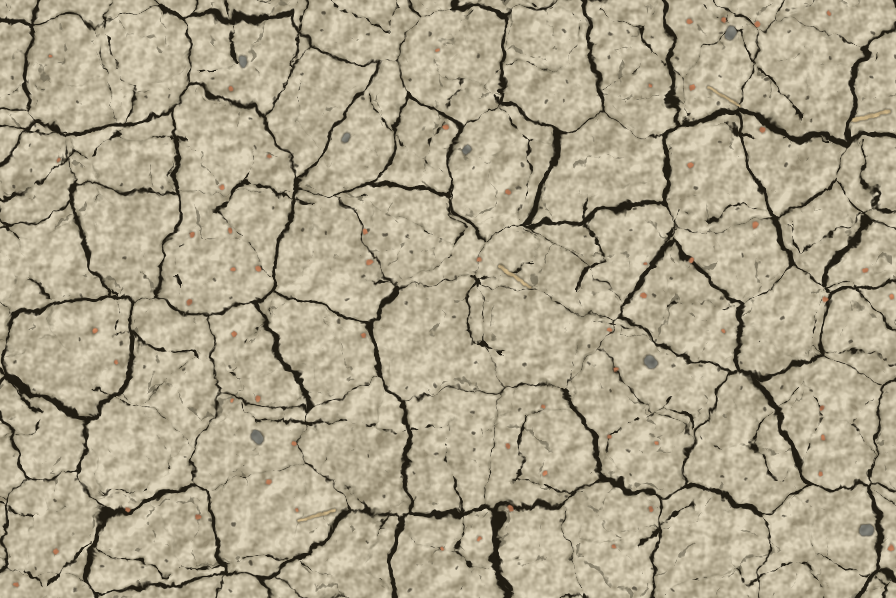
This texture is drawn by a WebGL 1 fragment shader. Its source:

```glsl
precision highp float;

uniform vec2 u_resolution;

const vec3 LIGHT_CLAY = vec3(0.83, 0.79, 0.69);
const vec3 SHADED_CLAY = vec3(0.66, 0.62, 0.52);
const vec3 CRUMBLED_SOIL = vec3(0.49, 0.46, 0.37);
const vec3 CRACK_DARK = vec3(0.10, 0.085, 0.05);
const vec3 RED_GRAIN = vec3(0.72, 0.47, 0.33);
const vec3 GREY_STONE = vec3(0.46, 0.46, 0.43);
const vec3 STRAW = vec3(0.76, 0.67, 0.50);

vec2 hash2(vec2 p) {
  vec3 q = fract(p.xyx * vec3(0.1031, 0.1030, 0.0973));
  q += dot(q, q.yzx + 33.33);
  return fract((q.xx + q.yz) * q.zy);
}

float cornerSlope(vec2 cell, vec2 offset, vec2 f) {
  return dot(hash2(cell + offset) * 2.0 - 1.0, f - offset);
}

float gradientNoise(vec2 p) {
  vec2 i = floor(p), f = fract(p);
  vec2 u = f * f * f * (f * (f * 6.0 - 15.0) + 10.0);
  float low = mix(cornerSlope(i, vec2(0, 0), f), cornerSlope(i, vec2(1, 0), f), u.x);
  float high = mix(cornerSlope(i, vec2(0, 1), f), cornerSlope(i, vec2(1, 1), f), u.x);
  return mix(low, high, u.y);
}

float fbm(vec2 p) {
  float sum = 0.0, amplitude = 1.0;
  for (int i = 0; i < 3; i++) {
    sum += amplitude * gradientNoise(p);
    p = mat2(1.6, 1.2, -1.2, 1.6) * p + 17.3;
    amplitude *= 0.6;
  }
  return sum;
}

vec2 warp(vec2 p, float frequency, float amount) {
  vec2 q = p * frequency;
  return p + amount * vec2(fbm(q), fbm(q + 41.7));
}

vec2 site(vec2 cell) {
  return 0.08 + 0.84 * hash2(cell);
}

// Signed distance to cell borders; each border has its own half width.
float cracks(vec2 p, float scale, float thin, float thick) {
  vec2 cell = floor(p * scale), f = fract(p * scale);
  vec2 nearest = vec2(8.0), nearestOffset = vec2(0.0);
  for (int y = -1; y <= 1; y++)
    for (int x = -1; x <= 1; x++) {
      vec2 o = vec2(x, y);
      vec2 r = o + site(cell + o) - f;
      if (dot(r, r) < dot(nearest, nearest)) {
        nearest = r;
        nearestOffset = o;
      }
    }
  float result = 1.0;
  for (int y = -2; y <= 2; y++)
    for (int x = -2; x <= 2; x++) {
      vec2 o = vec2(x, y);
      vec2 r = o + site(cell + o) - f;
      vec2 across = r - nearest;
      if (dot(across, across) > 0.0001) {
        float border = dot(0.5 * (r + nearest), normalize(across)) / scale;
        float strength = hash2(2.0 * cell + o + nearestOffset + 91.0).x;
        result = min(result, border - mix(thin, thick, strength));
      }
    }
  return result;
}

// Signed distance to sparse, randomly turned grains.
float scatter(vec2 p, float scale, float share, float radius, float stretch) {
  vec2 cell = floor(p * scale);
  vec2 pick = hash2(cell + 7.0 * scale);
  vec2 local = (fract(p * scale) - 0.3 - 0.4 * hash2(cell + 3.7)) / scale;
  float angle = 6.2832 * pick.y;
  local = mat2(cos(angle), -sin(angle), sin(angle), cos(angle)) * local;
  local.x -= clamp(local.x, -radius * stretch, radius * stretch);
  float size = radius * (0.6 + 0.5 * fract(pick.y * 17.0));
  return pick.x < share ? length(local) - size : 1.0;
}

float cover(float d, float blur) {
  return 1.0 - smoothstep(-blur, blur, d);
}

vec3 addGrains(vec3 base, vec3 tint, vec2 p, float d, float blur, float shadow) {
  vec3 shaded = mix(base, CRACK_DARK, shadow * cover(d - 0.001, 2.0 * blur));
  return mix(shaded, tint * (1.0 + 0.35 * gradientNoise(p * 90.0)), cover(d, blur));
}

void main() {
  vec2 p = gl_FragCoord.xy / u_resolution.y;
  float blur = max(0.0018, 0.7 / u_resolution.y);

  // Dried clay surface, lit from the upper left
  float relief = fbm(p * 30.0) - fbm(p * 30.0 + vec2(-0.22, 0.25));
  float tone = 0.56 + 1.4 * relief + 0.5 * fbm(p * 7.0) + 0.75 * gradientNoise(p * 140.0);
  vec3 color = mix(SHADED_CLAY, LIGHT_CLAY, clamp(tone, -0.5, 1.25));

  // Jagged main cracks, broken side cracks and hairlines
  vec2 bent = warp(warp(p, 9.0, 0.028), 45.0, 0.007);
  float ragged = 0.003 * fbm(p * 50.0);
  float wide = cracks(bent + 3.0, 6.3, -0.0006, 0.0052) + ragged;
  float side = cracks(bent + 9.0, 8.5, -0.0075, 0.0026) + 2.0 * ragged;
  float hair = cracks(warp(bent, 20.0, 0.015), 12.0, -0.008, 0.0014) + 2.5 * ragged;
  float gap = min(wide, side);
  float crumbs = smoothstep(-0.25, 0.4, fbm(p * 28.0 + 5.0));
  color = mix(color, CRUMBLED_SOIL, crumbs * 0.75 * cover(gap - 0.004, 0.004));
  color = mix(color, CRUMBLED_SOIL * 0.8, 0.65 * cover(hair, blur));
  color = mix(color, CRACK_DARK, 0.95 * cover(gap, blur));

  // Pits, red grains, stones and straw
  vec2 rough = warp(p, 60.0, 0.003);
  color = mix(color, CRACK_DARK, 0.6 * cover(scatter(rough, 27.0, 0.16, 0.0024, 0.5), blur));
  color = addGrains(color, RED_GRAIN, p, scatter(rough, 17.0, 0.16, 0.0042, 0.2), blur, 0.4);
  color = addGrains(color, GREY_STONE, p, scatter(rough, 6.0, 0.13, 0.0090, 0.35), blur, 0.7);
  color = addGrains(color, STRAW, p, scatter(rough, 3.0, 0.14, 0.0034, 9.0), blur, 0.6);

  gl_FragColor = vec4(color, 1.0);
}
```
